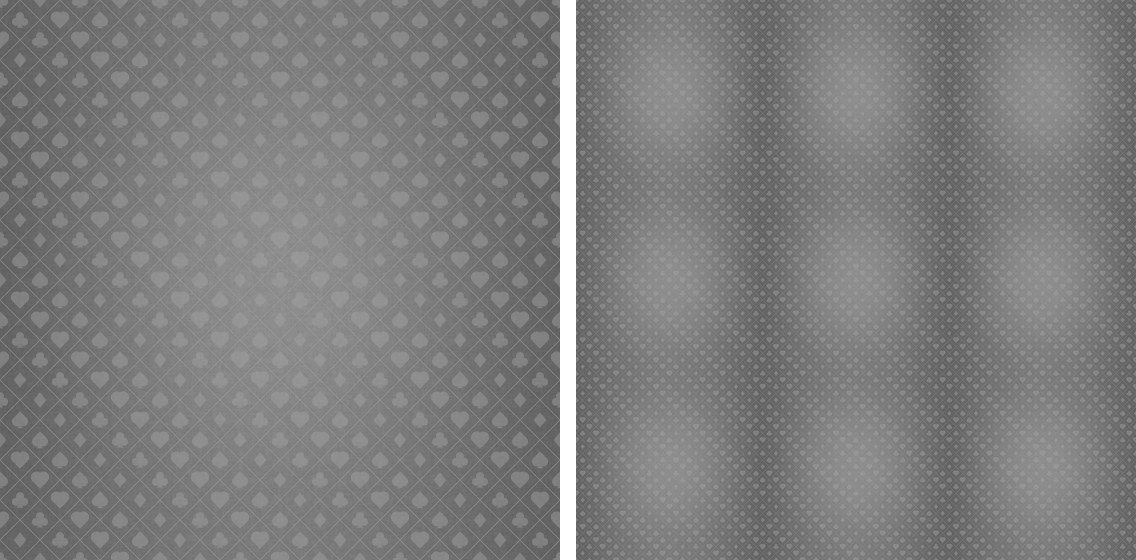
Left, the tile; right, the same tile 3 across and 3 down.
Reproduce this pattern procedurally as a Shadertoy shader.

```glsl
// Grey card-suit wallpaper: a diagonal lattice of suits under a soft central glow.

const float PI = 3.14159265;
const float REPEATS = 14.0;
const vec3 GLOW_GREY = vec3(0.555);
const vec3 RIM_GREY = vec3(0.39);
const vec3 INK_GREY = vec3(0.64);

float hash(vec2 p) {
    vec3 q = fract(vec3(p.xyx) * 0.1031);
    q += dot(q, q.yzx + 33.33);
    return fract((q.x + q.y) * q.z);
}

// Value noise that wraps after `cells` steps along each axis.
float wrappedNoise(vec2 uv, vec2 cells) {
    vec2 p = uv * cells;
    vec2 i = floor(p);
    vec2 f = smoothstep(0.0, 1.0, p - i);
    vec2 a = mod(i, cells);
    vec2 b = mod(i + 1.0, cells);
    return mix(mix(hash(a), hash(vec2(b.x, a.y)), f.x),
               mix(hash(vec2(a.x, b.y)), hash(b), f.x), f.y);
}

float coverage(float dist, float pixel) {
    return clamp(0.5 - dist / pixel, 0.0, 1.0);
}

// Unit heart with its tip at the origin, about 1.2 wide and 1.1 high.
float unitHeart(vec2 p) {
    p.x = abs(p.x);
    if (p.x + p.y > 1.0) return length(p - vec2(0.25, 0.75)) - sqrt(2.0) / 4.0;
    vec2 notch = p - vec2(0.0, 1.0);
    vec2 side = p - 0.5 * max(p.x + p.y, 0.0);
    return sqrt(min(dot(notch, notch), dot(side, side))) * sign(p.x - p.y);
}

// Heart with softened corners, centred on the origin.
float heart(vec2 p, float size) {
    float rounding = 0.015;
    float inner = size - 1.6 * rounding;
    return unitHeart(p / inner + vec2(0.0, 0.55)) * inner - rounding;
}

// Stem that flares towards its foot.
float stem(vec2 p, float top, float foot) {
    float s = clamp((top - p.y) / (top - foot), 0.0, 1.0);
    float halfWidth = 0.022 + 0.05 * s * s * s;
    return max(abs(p.x) - halfWidth, max(foot - p.y, p.y - top));
}

float spade(vec2 p) {
    float leaf = heart(vec2(p.x, 0.025 - p.y), 0.33);
    return min(leaf, stem(p, 0.0, -0.205));
}

float club(vec2 p) {
    float radius = 0.1;
    float lobes = min(length(p - vec2(0.0, 0.095)),
                      length(vec2(abs(p.x), p.y) - vec2(0.1, -0.045))) - radius;
    return min(lobes, stem(p, 0.06, -0.19));
}

float diamond(vec2 p, vec2 halfSize) {
    return (dot(abs(p), halfSize.yx) - halfSize.x * halfSize.y) / length(halfSize);
}

float suitDistance(vec2 p, float suit) {
    if (suit < 0.5) return club(p);
    if (suit < 1.5) return heart(p, 0.38);
    if (suit < 2.5) return spade(p);
    return diamond(p, vec2(0.158, 0.19));
}

// Brightness falls off from the centre and flattens at the edges so it wraps.
vec3 backdrop(vec2 uv) {
    vec2 s = sin(PI * (uv - 0.5));
    float glow = (1.0 - s.x * s.x) * (1.0 - 0.6 * s.y * s.y);
    return mix(RIM_GREY, GLOW_GREY, pow(glow, 0.65));
}

// Fine horizontal and vertical threads.
float weave(vec2 uv) {
    return wrappedNoise(uv, vec2(128.0, 384.0)) + wrappedNoise(uv, vec2(384.0, 128.0)) - 1.0;
}

void mainImage(out vec4 fragColor, in vec2 fragCoord) {
    vec2 uv = fragCoord / iResolution.xy;
    float pixel = REPEATS / min(iResolution.x, iResolution.y);

    // Nearest centre on the diagonal lattice, with rows counted downwards
    vec2 q = vec2(uv.x, 1.0 - uv.y) * REPEATS;
    vec2 diagonal = vec2(q.x + q.y, q.x - q.y);
    vec2 n = floor(diagonal + 0.5);
    vec2 centre = 0.5 * vec2(n.x + n.y, n.x - n.y);
    vec2 local = (q - centre) * vec2(1.0, -1.0);

    // Suits step along each row and shift by one on the next
    vec2 cell = mod(ceil(centre) - 1.0, REPEATS);
    float suit = mod(cell.x - cell.y, 4.0);

    // Thin lines midway between neighbouring centres, each in a faint dark groove
    vec2 toLine = abs(fract(diagonal) - 0.5) / sqrt(2.0);
    float lineDistance = min(toLine.x, toLine.y);
    float line = coverage(lineDistance - 0.012, pixel);
    float groove = 1.0 - smoothstep(0.02, 0.07, lineDistance);
    float shape = coverage(suitDistance(local, suit), pixel);

    vec3 color = backdrop(uv) + 0.022 * weave(uv) - 0.014 * groove;
    color = mix(color, INK_GREY, max(0.45 * shape, 0.5 * line));
    fragColor = vec4(color, 1.0);
}
```
